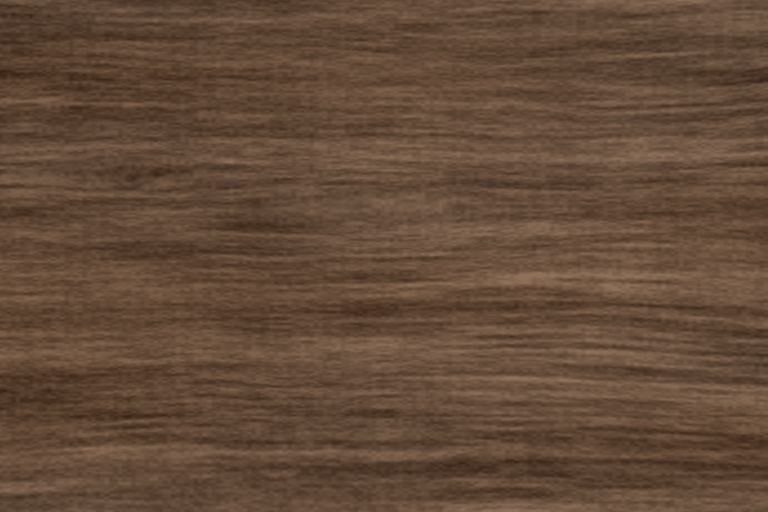
Reproduce this texture procedurally as a WebGL 1 fragment shader.

```glsl
precision highp float;
// Dark walnut board with horizontal grain, a small knot and a pale figure.

uniform vec2 u_resolution;

#define DARK_WOOD vec3(0.260, 0.178, 0.122)
#define PALE_WOOD vec3(0.520, 0.408, 0.322)
#define BASE_TONE 0.49
#define BAND_DEPTH 0.19
#define STREAK_DEPTH 0.19
#define LINE_DEPTH 0.23
#define FIBRE_DEPTH 0.19
#define PORE_DEPTH 0.16
#define WAVINESS 0.014
#define KNOT_CENTRE vec2(0.29, 0.66)
#define FIGURE_CENTRE vec2(0.76, 0.595)
#define SEAM_HEIGHT 0.188

float hash(vec2 cell) {
  return fract(sin(dot(cell, vec2(127.1, 311.7))) * 43758.5453);
}

// Smooth value noise from -1 to 1
float noise(vec2 p) {
  vec2 cell = floor(p);
  vec2 f = fract(p);
  f = f * f * (3.0 - 2.0 * f);
  float low = mix(hash(cell), hash(cell + vec2(1.0, 0.0)), f.x);
  float high = mix(hash(cell + vec2(0.0, 1.0)), hash(cell + vec2(1.0, 1.0)), f.x);
  return 2.0 * mix(low, high, f.y) - 1.0;
}

// Soft elliptical spot
float spot(vec2 p, vec2 centre, vec2 radius) {
  vec2 q = (p - centre) / radius;
  return exp(-dot(q, q));
}

// Slow waves in the grain, spread apart by the knot and the figure
vec2 bendGrain(vec2 p) {
  float wave = noise(p * vec2(1.6, 4.0) + 7.3);
  wave += 0.35 * noise(p * vec2(5.0, 11.0) + 2.1);
  float bend = WAVINESS * wave;
  bend -= 0.45 * (p.y - KNOT_CENTRE.y) * spot(p, KNOT_CENTRE, vec2(0.16, 0.05));
  bend -= 0.40 * (p.y - FIGURE_CENTRE.y) * spot(p, FIGURE_CENTRE, vec2(0.20, 0.06));
  return vec2(p.x, p.y + bend);
}

// Layers of stretched noise, from broad bands to fine pores
float grainTone(vec2 p, vec2 g) {
  float tone = BAND_DEPTH * noise(g * vec2(0.9, 10.0) + 31.0);
  tone += STREAK_DEPTH * noise(g * vec2(1.9, 37.0) + 11.0);
  float clarity = 1.0 + 0.5 * noise(p * vec2(2.0, 6.0) + 53.0);
  tone += LINE_DEPTH * clarity * noise(g * vec2(4.0, 105.0) + 5.0);
  tone += FIBRE_DEPTH * noise(g * vec2(20.0, 165.0) + 17.0);
  tone += PORE_DEPTH * noise(g * vec2(115.0, 225.0) + 71.0);
  return tone;
}

// Dark heart with feathered rings
float knotTone(vec2 p) {
  vec2 q = (p - KNOT_CENTRE) / vec2(0.10, 0.042);
  float ragged = length(q) + 0.35 * noise(p * vec2(28.0, 60.0));
  float rings = 0.5 + 0.5 * sin(11.0 * ragged);
  float heart = spot(p, KNOT_CENTRE - vec2(0.015, 0.0), vec2(0.05, 0.035));
  return heart * (0.16 + 0.22 * rings) + 0.14 * rings * exp(-ragged * ragged);
}

void main() {
  vec2 p = gl_FragCoord.xy / u_resolution.y;
  vec2 g = bendGrain(p);
  float tone = BASE_TONE + grainTone(p, g);

  // Pale figure, dark streak level with the knot, and thin seam
  tone += 0.20 * spot(p, FIGURE_CENTRE, vec2(0.13, 0.045));
  tone += 0.10 * spot(g, vec2(0.45, 0.87), vec2(0.40, 0.025));
  tone -= 0.15 * exp(-pow((g.y - 0.635) / 0.014, 2.0));
  float seam = exp(-pow((p.y - SEAM_HEIGHT) / 0.003, 2.0));
  tone -= seam * (0.18 + 0.10 * noise(vec2(p.x * 4.0, 3.0)));
  tone -= knotTone(p);

  // Slight drift between olive and red browns
  vec3 wood = mix(DARK_WOOD, PALE_WOOD, clamp(tone, -0.15, 1.15));
  float drift = noise(g * vec2(1.3, 7.0) + 91.0);
  wood += 0.008 * drift * vec3(0.3, -0.4, -1.0);
  gl_FragColor = vec4(wood, 1.0);
}
```
